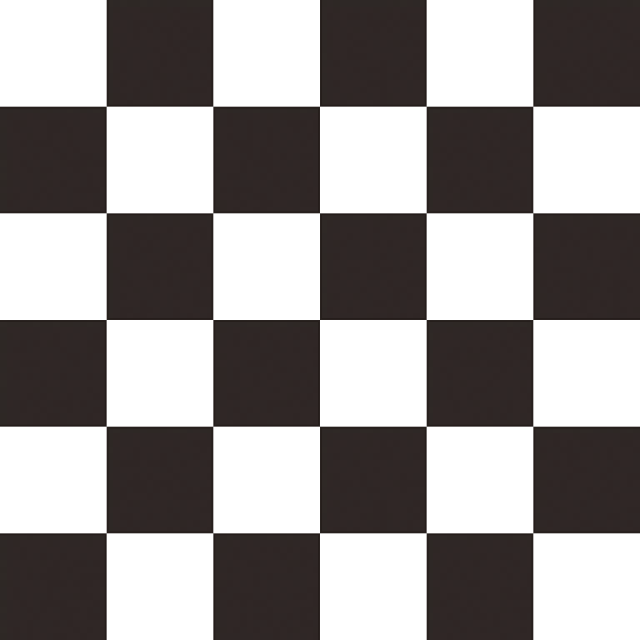
A WebGL 1 fragment shader for this pattern:

```glsl
precision highp float;
// Checkerboard of near-black and white squares, six across and six down.
// Two smoothed square waves are multiplied to give exact edge coverage;
// dark squares get a thin deeper rim and a barely visible blocky tint.

uniform vec2 u_resolution;

#define CELLS 6.0
#define WHITE vec3(1.0)
#define DARK vec3(0.186, 0.152, 0.148)
#define RIM_COLOR vec3(0.14, 0.11, 0.10)
#define RIM_OFFSET 0.0117   // rim centre, in cells from the edge
#define RIM_WIDTH 0.0117    // in cells
#define TINT vec3(-0.005, 0.007, 0.0)
#define TINT_REACH 0.12     // greenish band along left and top, in cells
#define BLOCKS 16.0         // tint blocks per cell
#define GRAIN 0.004

float hash(vec2 p) {
  vec3 q = fract(p.xyx * vec3(0.1031, 0.1030, 0.0973));
  q += dot(q, q.yzx + 33.33);
  return fract((q.x + q.y) * q.z);
}

// Nearest grid line inside the canvas, excluding its outer border
vec2 nearestLine(vec2 p) {
  return clamp(floor(p + 0.5), 1.0, CELLS - 1.0);
}

// +1 in even cells, -1 in odd cells, averaged over one pixel at each line
vec2 squareWave(vec2 p, vec2 line, vec2 pixel) {
  vec2 direction = 1.0 - 2.0 * mod(line, 2.0);
  return direction * clamp(2.0 * (p - line) / pixel, -1.0, 1.0);
}

// Faint variation inside the dark squares
vec3 darkTone(vec2 p) {
  vec2 block = floor(p * BLOCKS);
  vec2 local = fract((block + 0.5) / BLOCKS);
  float fromCorner = min(local.x, 1.0 - local.y);
  float band = 1.0 - smoothstep(0.0, TINT_REACH, fromCorner);
  float grain = GRAIN * (hash(block) - 0.5);
  return DARK + TINT * band + grain;
}

void main() {
  vec2 p = gl_FragCoord.xy / u_resolution * CELLS;
  vec2 pixel = CELLS / u_resolution;
  vec2 line = nearestLine(p);

  // Dark fill with a narrow rim just inside its edges
  vec2 gap = abs(p - line);
  float edge = min(gap.x, gap.y);
  float blur = max(pixel.x, pixel.y);
  float rim = clamp((0.5 * RIM_WIDTH - abs(edge - RIM_OFFSET)) / blur + 0.5, 0.0, 1.0);
  vec3 dark = mix(darkTone(p), RIM_COLOR, rim);

  // Alternate the squares, dark at the lower left
  vec2 wave = squareWave(p, line, pixel);
  float whiteness = 0.5 - 0.5 * wave.x * wave.y;
  gl_FragColor = vec4(mix(dark, WHITE, whiteness), 1.0);
}
```
